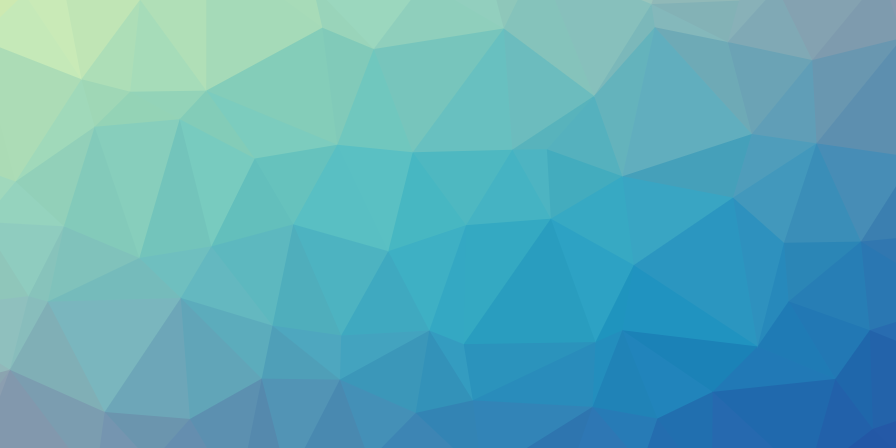
Write a WebGL 2 fragment shader that draws this background.

```glsl
#version 300 es
precision highp float;
// Low-poly mesh of flat triangles, shading from pale lime to deep blue.
// A jittered grid of points is split into triangles; each takes one colour,
// the perceptual blend of a horizontal and a vertical colour ramp.

uniform vec2 u_resolution;
out vec4 fragColor;

#define CELL vec2(0.182, 0.19)   // grid spacing, in canvas heights
#define ORIGIN vec2(0.17, 0.10)  // position of grid point (0, 0)
#define JITTER 0.42              // point displacement, in cells (below 0.5)
#define RAMP_SPAN 4.4            // number of ramp steps across the canvas
#define FACET_TINT 0.012         // random brightness of each triangle
#define SEED 17u

const vec3 RAMP[7] = vec3[7](
    vec3(0.93, 0.97, 0.69), vec3(0.78, 0.91, 0.71), vec3(0.50, 0.80, 0.73),
    vec3(0.25, 0.71, 0.77), vec3(0.11, 0.57, 0.75), vec3(0.13, 0.37, 0.66),
    vec3(0.15, 0.20, 0.58));

const mat3 RGB_TO_XYZ = mat3(
    0.4124, 0.2126, 0.0193, 0.3576, 0.7152, 0.1192, 0.1805, 0.0722, 0.9505);

// Two random values in 0..1 for an integer lattice point
vec2 hash2(ivec2 cell) {
    uvec2 h = uvec2(cell + 64) * uvec2(1597u, 3571u) + SEED;
    h = (h.x ^ (h.y * 7919u)) * uvec2(26699u, 48271u);
    h = (h ^ (h >> 15u)) * 73529u;
    h ^= h >> 13u;
    return vec2(h & 0xffffu) / 65535.0;
}

vec2 meshPoint(ivec2 cell) {
    vec2 offset = (hash2(cell) * 2.0 - 1.0) * JITTER;
    return ORIGIN + CELL * (vec2(cell) + offset);
}

float cross2(vec2 a, vec2 b) {
    return a.x * b.y - a.y * b.x;
}

// Cube-root XYZ is a linear map of Lab, so blending in it blends in Lab
vec3 toPerceptual(vec3 rgb) {
    return pow(RGB_TO_XYZ * pow(rgb, vec3(2.2)), vec3(1.0 / 3.0));
}

vec3 toDisplay(vec3 lab) {
    vec3 linearRgb = inverse(RGB_TO_XYZ) * (lab * lab * lab);
    return pow(max(linearRgb, 0.0), vec3(1.0 / 2.2));
}

vec3 rampColor(float t) {
    float x = clamp(3.0 + (t - 0.5) * RAMP_SPAN, 0.0, 5.999);
    int i = int(x);
    return toPerceptual(mix(RAMP[i], RAMP[i + 1], x - float(i)));
}

vec3 facetColor(vec2 center) {
    vec2 uv = center * vec2(u_resolution.y / u_resolution.x, 1.0);
    vec3 blend = mix(rampColor(uv.x), rampColor(1.0 - uv.y), 0.5);
    float tint = hash2(ivec2(center * 1000.0)).x - 0.5;
    return toDisplay(blend) + 2.0 * FACET_TINT * tint;
}

// Signed distance to the line a-b, positive on its left
float edgeDistance(vec2 p, vec2 a, vec2 b) {
    return cross2(normalize(b - a), p - a);
}

// Adds a counterclockwise triangle, weighted by its pixel coverage
void addTriangle(inout vec4 sum, vec2 p, vec2 a, vec2 b, vec2 c) {
    float inside = min(edgeDistance(p, a, b),
                       min(edgeDistance(p, b, c), edgeDistance(p, c, a)));
    float coverage = clamp(0.5 + inside * u_resolution.y, 0.0, 1.0);
    if (coverage > 0.0) {
        sum += coverage * vec4(facetColor((a + b + c) / 3.0), 1.0);
    }
}

// A diagonal lies inside the quad if the other corners are on either side
bool splits(vec2 a, vec2 c, vec2 b, vec2 d) {
    return cross2(c - a, b - a) * cross2(c - a, d - a) < 0.0;
}

void main() {
    vec2 p = gl_FragCoord.xy / u_resolution.y;
    ivec2 home = ivec2(floor((p - ORIGIN) / CELL));
    vec4 sum = vec4(0.0);

    // Displaced quads reach at most one cell beyond their own
    for (int y = -1; y <= 1; y++) {
        for (int x = -1; x <= 1; x++) {
            ivec2 cell = home + ivec2(x, y);
            vec2 a = meshPoint(cell);
            vec2 b = meshPoint(cell + ivec2(1, 0));
            vec2 c = meshPoint(cell + ivec2(1, 1));
            vec2 d = meshPoint(cell + ivec2(0, 1));

            // Cut along the shorter valid diagonal
            bool shorter = distance(a, c) < distance(b, d);
            if (splits(a, c, b, d) && (shorter || !splits(b, d, a, c))) {
                addTriangle(sum, p, a, b, c);
                addTriangle(sum, p, a, c, d);
            } else {
                addTriangle(sum, p, a, b, d);
                addTriangle(sum, p, b, c, d);
            }
        }
    }
    fragColor = vec4(sum.rgb / max(sum.a, 0.001), 1.0);
}
```
